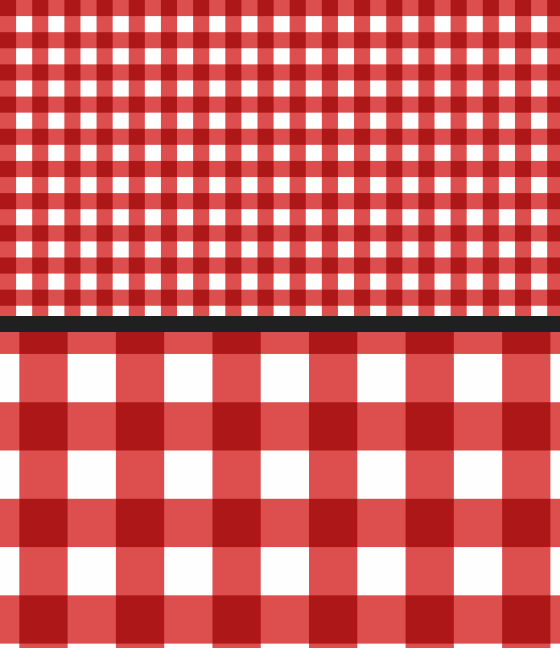
Top, the full canvas; bottom, a detail of the centre.
A Shadertoy shader for this pattern:

```glsl
const float REPEATS_DOWN = 9.818;   // checks per canvas height
const float STRIPE_SHARE = 0.5;     // stripe width as a share of one repeat
const vec3 CROSSING = vec3(0.68, 0.09, 0.09);
const vec3 STRIPE = vec3(0.865, 0.305, 0.305);
const vec3 CLOTH = vec3(0.995);

// Integral of the repeating stripe from 0 to x
vec2 stripeIntegral(vec2 x) {
    return floor(x) * STRIPE_SHARE + min(fract(x), STRIPE_SHARE);
}

// Stripe coverage averaged over one pixel, per axis
vec2 stripeCoverage(vec2 p, float pixelSize) {
    float halfPixel = 0.5 * pixelSize;
    return (stripeIntegral(p + halfPixel) - stripeIntegral(p - halfPixel)) / pixelSize;
}

void mainImage(out vec4 fragColor, in vec2 fragCoord) {
    // Repeats are anchored at the top left corner
    float pixelSize = REPEATS_DOWN / iResolution.y;
    vec2 p = vec2(fragCoord.x, iResolution.y - fragCoord.y) * pixelSize;
    vec2 stripe = stripeCoverage(p, pixelSize);

    // Gingham weave: bare cloth, single stripe, crossing
    vec3 betweenRows = mix(CLOTH, STRIPE, stripe.x);
    vec3 alongRow = mix(STRIPE, CROSSING, stripe.x);
    fragColor = vec4(mix(betweenRows, alongRow, stripe.y), 1.0);
}
```
